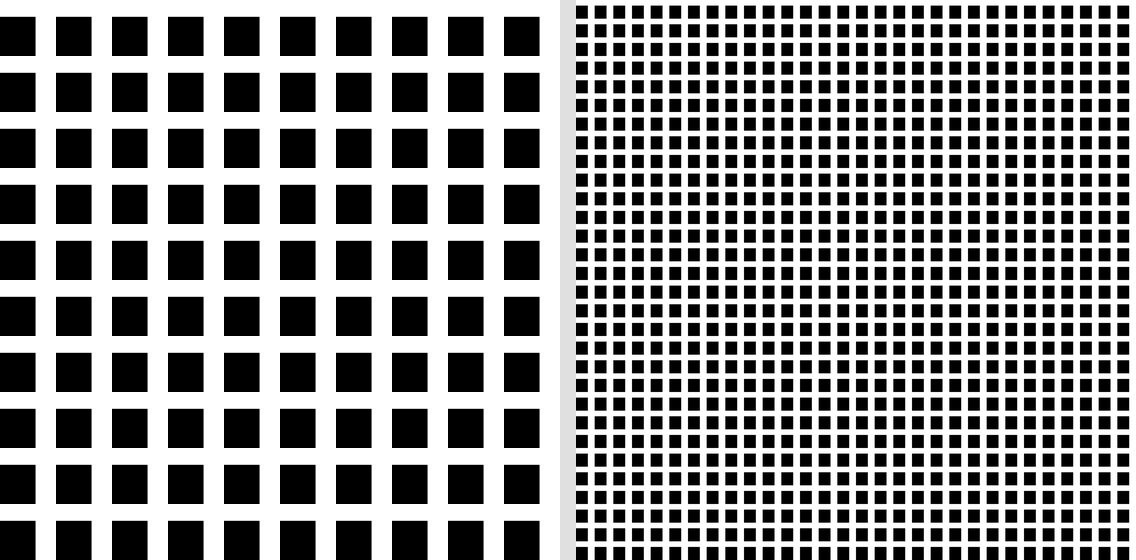
Left: one tile. Right: repeated 3 by 3.
Write a Shadertoy shader that draws this pattern.

```glsl
// A ten by ten grid of black, slightly upright rectangles on white.
// Each wrapped cell measures its distance to the block's sides along both axes,
// and pixel coverage per axis smooths the edges; whole repeats make it tile.

const vec2 REPEATS = vec2(10.0);
const vec2 BLOCK_SIZE = vec2(0.635, 0.70); // share of one cell
const vec3 PAPER = vec3(1.0);
const vec3 INK = vec3(0.0);

// Offset from the nearest block centre; blocks start at each cell's lower left
vec2 wrapToBlock(vec2 cell, vec2 size) {
    return fract(cell - 0.5 * size + 0.5) - 0.5;
}

// Share of a pixel covered by an axis-aligned rectangle
float rectCoverage(vec2 offset, vec2 size, vec2 pixel) {
    vec2 dist = abs(offset) - 0.5 * size;
    vec2 cover = clamp(0.5 - dist / pixel, 0.0, 1.0);
    return cover.x * cover.y;
}

void mainImage(out vec4 fragColor, in vec2 fragCoord) {
    vec2 cell = fragCoord / iResolution.xy * REPEATS;
    vec2 pixel = REPEATS / iResolution.xy;

    vec2 offset = wrapToBlock(cell, BLOCK_SIZE);
    float block = rectCoverage(offset, BLOCK_SIZE, pixel);

    fragColor = vec4(mix(PAPER, INK, block), 1.0);
}
```
